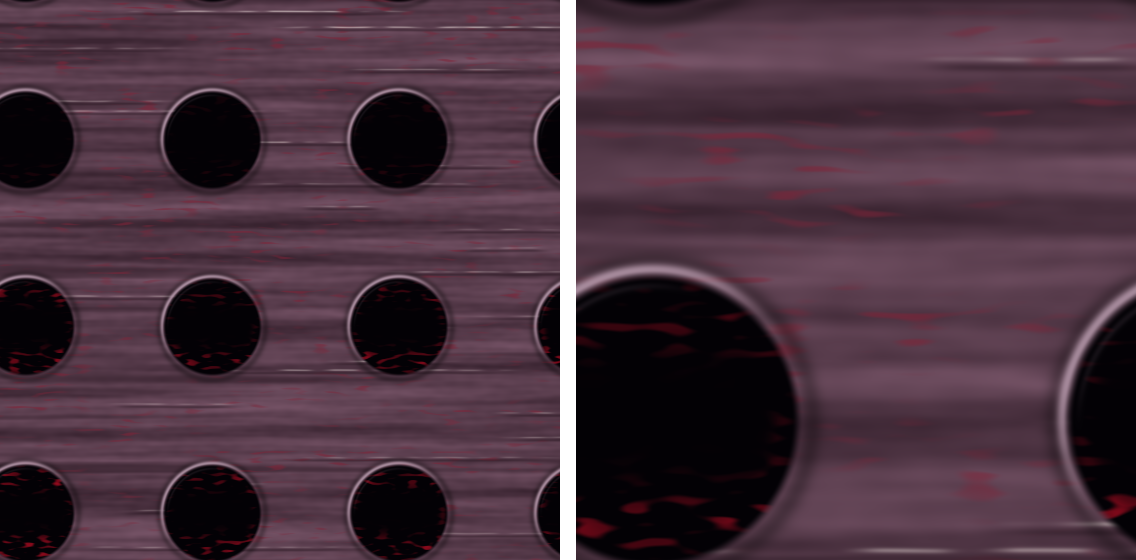
Left, the full canvas; right, a detail of the centre.
Write a Shadertoy shader that draws this texture.

```glsl
// Brushed mauve metal sheet pierced by a 3 x 3 grid of round black holes.
// Stretched gradient noise makes the grain, a loop scatters bright scratches,
// and a circle distance shapes the holes with their lit lips and red glints.

const float PITCH = 1.0 / 3.0;              // spacing of the holes
const vec2 FIRST_HOLE = vec2(0.046, 0.083); // centre of the lower left hole
const float RADIUS = 0.086;
const float EDGE_BLUR = 0.0035;
const float LIP_WIDTH = 0.0035;
const int SCRATCHES = 26;
const float SCRATCH_WIDTH = 0.0016;

const vec3 METAL_DARK = vec3(0.23, 0.145, 0.195);
const vec3 METAL_LIGHT = vec3(0.46, 0.325, 0.40);
const vec3 GROOVE = vec3(0.17, 0.10, 0.14);
const vec3 SCRATCH = vec3(0.80, 0.74, 0.74);
const vec3 LIP = vec3(0.70, 0.59, 0.66);
const vec3 RED_FLECK = vec3(0.50, 0.14, 0.22);
const vec3 RED_GLINT = vec3(0.48, 0.03, 0.08);
const vec3 HOLE = vec3(0.012, 0.005, 0.02);

vec2 hash2(vec2 p) {
    vec3 h = fract(p.xyx * vec3(0.1031, 0.1030, 0.0973));
    h += dot(h, h.yzx + 33.33);
    return fract((h.xx + h.yz) * h.zy);
}

float cornerSlope(vec2 cell, vec2 offset) {
    float angle = 6.2832 * hash2(cell).x;
    return dot(vec2(cos(angle), sin(angle)), offset);
}

// Gradient noise, about -0.7 to 0.7
float noise(vec2 p) {
    vec2 i = floor(p), f = fract(p);
    vec2 u = f * f * f * (f * (f * 6.0 - 15.0) + 10.0);
    vec2 e = vec2(1.0, 0.0);
    float low = mix(cornerSlope(i, f), cornerSlope(i + e, f - e), u.x);
    float high = mix(cornerSlope(i + e.yx, f - e.yx),
                     cornerSlope(i + e.xx, f - e.xx), u.x);
    return mix(low, high, u.y);
}

// Soft line profile centred on zero
float ridge(float d, float width) {
    return exp(-d * d / (width * width));
}

vec3 brushedMetal(vec2 p) {
    p.y += 0.0012 * noise(p * vec2(7.0, 5.0));
    float grain = 0.5 + 0.60 * noise(p * vec2(0.9, 27.0) + 11.3)
                      + 0.50 * noise(p * vec2(1.6, 57.0) + 37.7)
                      + 0.22 * noise(p * vec2(9.0, 120.0) + 71.1)
                      + 0.10 * noise(p * vec2(40.0, 90.0) + 5.9);
    vec3 color = mix(METAL_DARK, METAL_LIGHT, clamp(grain, 0.0, 1.15));

    // Long dark grooves
    float groove = smoothstep(0.22, 0.55, noise(p * vec2(0.7, 44.0) + 93.4));
    color = mix(color, GROOVE, 0.6 * groove);

    // Sparse red flecks drawn out along the grain
    float patches = smoothstep(-0.15, 0.35, noise(p * vec2(5.0, 24.0) + 53.2));
    float fleck = smoothstep(0.12, 0.5, noise(p * vec2(26.0, 150.0) + 19.6));
    return mix(color, RED_FLECK, 0.6 * patches * fleck);
}

vec3 addScratches(vec3 color, vec2 p) {
    for (int i = 0; i < SCRATCHES; i++) {
        float n = float(i);
        vec2 place = hash2(vec2(n, 7.0));
        vec2 look = hash2(vec2(n, 29.0));
        float y = (n + 0.15 + 0.7 * place.y) / float(SCRATCHES);
        float halfLength = mix(0.08, 0.34, look.x);
        float along = abs(p.x - mix(0.1, 1.1, place.x)) / halfLength;
        float dy = p.y - y - 0.001 * noise(vec2(p.x * 14.0, n + 0.5));
        float fade = smoothstep(1.0, 0.5, along);
        float breaks = smoothstep(-0.4, 0.45, noise(vec2(p.x * 24.0, n * 3.7)));
        float strength = fade * breaks * mix(0.25, 0.9, look.y * look.y);
        color = mix(color, GROOVE, 0.5 * fade * ridge(dy + 0.005, 0.0025));
        color = mix(color, SCRATCH, strength * ridge(dy, SCRATCH_WIDTH));
    }
    return color;
}

// Dark interior with red glints near top and bottom, fewer in higher rows
vec3 holeInterior(vec2 p, vec2 q, float d, vec2 cell) {
    float h = q.y / RADIUS;
    float bands = ridge(h + 0.68, 0.24) + 0.7 * ridge(h - 0.66, 0.2)
                + 0.4 * ridge(d + 0.008, 0.007);
    float amount = mix(1.0, 0.2, smoothstep(0.5, 2.0, cell.y))
                 * mix(0.75, 1.1, hash2(cell + 40.0).x);
    float glint = smoothstep(0.08, 0.42, noise(p * vec2(38.0, 125.0) + 81.5));
    return HOLE + RED_GLINT * glint * bands * amount;
}

void mainImage(out vec4 fragColor, in vec2 fragCoord) {
    vec2 p = fragCoord / iResolution.y;
    vec2 grid = (p - FIRST_HOLE) / PITCH;
    vec2 cell = floor(grid + 0.5);
    vec2 q = (grid - cell) * PITCH;
    float d = length(q) - RADIUS;
    float lit = dot(q / max(length(q), 1e-4), vec2(-0.6, 0.8));

    vec3 color = addScratches(brushedMetal(p), p);

    // Shading around the hole, then its lip lit from the upper left
    color *= 1.0 - 0.28 * ridge(d - 0.009, 0.006);
    float lip = ridge(d - 0.004, LIP_WIDTH) * smoothstep(-0.2, 0.9, lit);
    color = mix(color, LIP, 0.85 * lip);

    float blur = max(EDGE_BLUR, 1.0 / iResolution.y);
    float inside = smoothstep(blur, -blur, d);
    vec3 interior = holeInterior(p, q, d, cell);
    interior += 0.10 * LIP * ridge(d + 0.006, 0.002) * smoothstep(0.5, 1.0, lit);
    fragColor = vec4(mix(color, interior, inside), 1.0);
}
```
